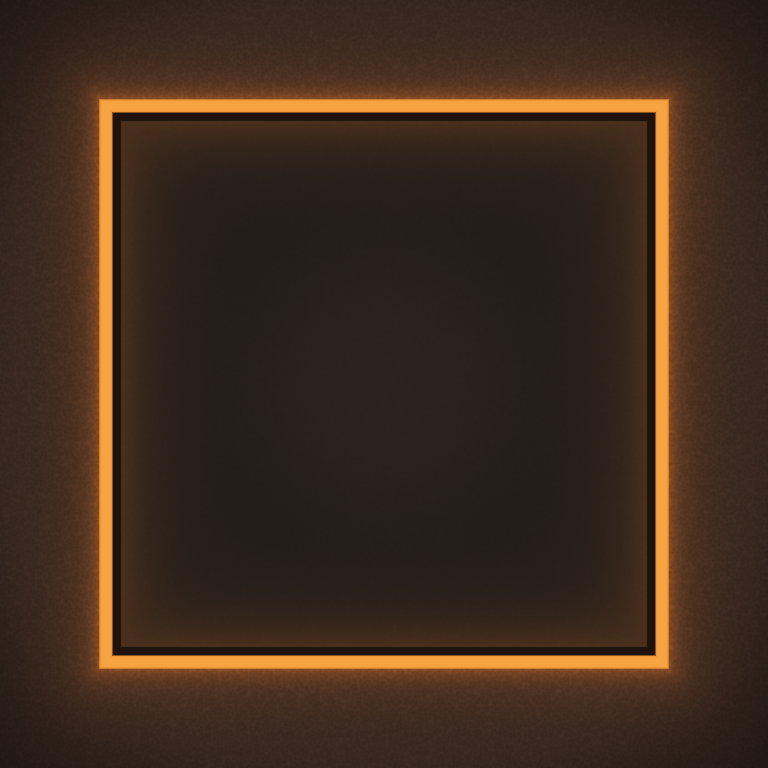
This background is drawn by a Shadertoy shader. Its source:

```glsl
// A glowing amber square frame on a dark, grainy wall, around a dim panel.
// Box distances cut the layers, exponential falloffs make the light,
// and fine cellular noise gives the wall and panel their grain.

vec2 hash2(vec2 cell) {
    vec3 q = fract(cell.xyx * vec3(0.1031, 0.1030, 0.0973));
    q += dot(q, q.yzx + 33.33);
    return fract((q.xx + q.yz) * q.zy);
}

// Distance to the nearest scattered point, about 0 to 1
float cellular(vec2 p) {
    vec2 cell = floor(p), local = fract(p);
    float nearest = 2.0;
    for (int y = -1; y <= 1; y++)
    for (int x = -1; x <= 1; x++) {
        vec2 offset = vec2(x, y);
        vec2 toPoint = offset + hash2(cell + offset) - local;
        nearest = min(nearest, dot(toPoint, toPoint));
    }
    return sqrt(nearest);
}

float squareDistance(vec2 p, float halfSize) {
    vec2 q = abs(p) - halfSize;
    return length(max(q, 0.0)) + min(max(q.x, q.y), 0.0);
}

void mainImage(out vec4 fragColor, in vec2 fragCoord) {
    float unit = min(iResolution.x, iResolution.y);
    vec2 p = (fragCoord - 0.5 * iResolution.xy) / unit;
    float blur = 0.75 / unit;
    float radius = length(p);
    float grain = 0.7 * cellular(p * 210.0) + 0.3 * cellular(p * vec2(65.0, 90.0)) - 0.48;

    // Wall: warm brown, darker in the corners, lit by a tight and a wide halo
    float outer = squareDistance(p, 0.3707);
    float halo = max(outer, 0.0);
    vec3 wall = vec3(0.20, 0.15, 0.125) * (1.0 - 0.35 * smoothstep(0.48, 0.72, radius));
    wall += vec3(0.15, 0.065, 0.015) * exp(-halo / 0.06);
    wall += vec3(0.20, 0.09, 0.0) * exp(-halo / 0.012);
    wall *= 1.0 + 0.22 * grain;

    // Panel: faint central lift and light bleeding in from each side
    vec2 inset = max(0.3425 - abs(p), 0.0);
    vec2 bleed = exp(-inset / 0.04);
    float glow = bleed.x + bleed.y - bleed.x * bleed.y;
    vec3 panel = vec3(0.135, 0.115, 0.10);
    panel += vec3(0.035, 0.023, 0.026) * (1.0 - smoothstep(0.02, 0.27, radius));
    panel += vec3(0.16, 0.073, 0.015) * glow;
    panel *= 1.0 + 0.07 * grain;

    // Frame: amber tube, slightly deeper at its rims
    float rim = smoothstep(0.005, 0.0086, abs(outer + 0.0086));
    vec3 amber = mix(vec3(0.97, 0.64, 0.26), vec3(0.93, 0.57, 0.19), rim);

    // Stack the layers from the wall inward
    vec3 color = mix(wall, amber, smoothstep(blur, -blur, outer));
    float groove = squareDistance(p, 0.3535);
    color = mix(color, vec3(0.12, 0.07, 0.04), smoothstep(blur, -blur, groove));
    float inner = squareDistance(p, 0.3425);
    color = mix(color, panel, smoothstep(blur, -blur, inner));

    fragColor = vec4(color, 1.0);
}
```
